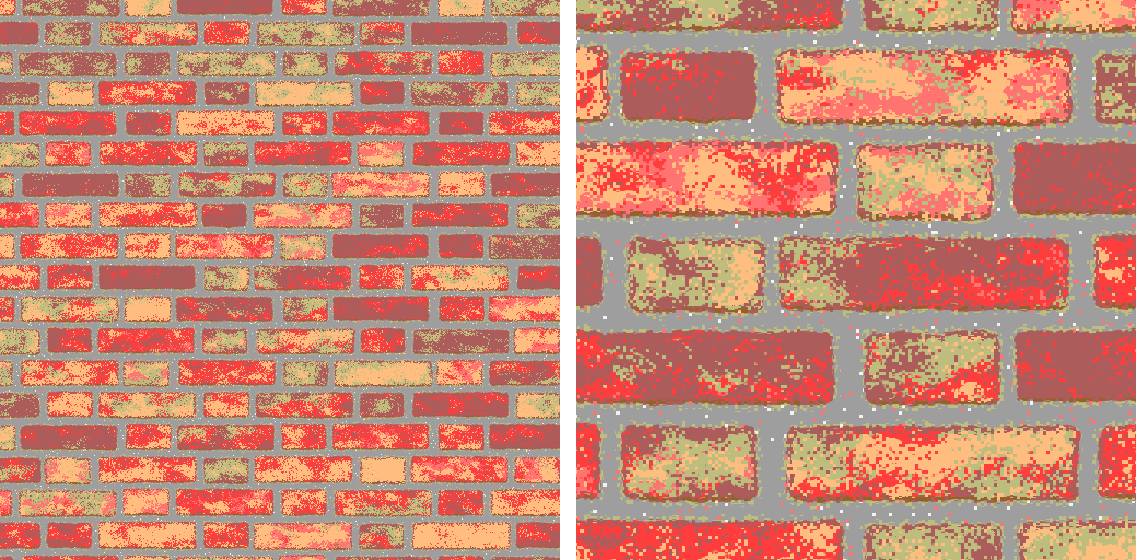
Left: the whole. Right: its middle third, enlarged.
Give the GLSL for this texture, as a Shadertoy shader.

```glsl
// Weathered brick wall in Flemish bond: long and short bricks alternate, rows shift by half a repeat.
// Each brick is a rounded box; a tone per brick plus layered sines and fine grain
// is split into a few flat paints, with crumbling edges and gritty mortar.

#define ACROSS 3.58         // long + short pairs across the canvas
#define LONG_HALF 0.310     // half length of a long brick, in repeats
#define SHORT_HALF 0.1445   // half length of a short brick, in repeats
#define HEIGHT_HALF 0.390   // half height of a brick, in rows
#define CORNER 0.006        // corner radius
#define WOBBLE 0.0011       // roughness of the outlines
#define GRAIN 512.0         // grains across the canvas
#define BLOTCH_SCALE 48.0   // density of the worn patches
#define DARK_LEVEL 0.36     // tones below this are dark
#define PALE_LEVEL 0.64     // tones above this are pale

const vec3 DARK   = vec3(0.68, 0.36, 0.36);
const vec3 RED    = vec3(1.00, 0.24, 0.24);
const vec3 PEACH  = vec3(1.00, 0.74, 0.50);
const vec3 OLIVE  = vec3(0.74, 0.74, 0.49);
const vec3 PINK   = vec3(1.00, 0.45, 0.44);
const vec3 BROWN  = vec3(0.58, 0.38, 0.16);
const vec3 MORTAR = vec3(0.62);

float hash(vec2 p) {
    vec3 q = fract(vec3(p.xyx) * 0.1031);
    q += dot(q, q.yzx + 33.33);
    return fract((q.x + q.y) * q.z);
}

// Layered, rotated sines, roughly -1 to 1
float blotch(vec2 q) {
    float sum = 0.0, amp = 0.5;
    for (int i = 0; i < 5; i++) {
        q = mat2(0.8, -0.6, 0.6, 0.8) * q * 1.7 + 1.3;
        sum += amp * sin(q.x + 1.5 * sin(q.y));
        amp *= 0.65;
    }
    return sum;
}

float roundBox(vec2 p, vec2 halfSize) {
    vec2 q = abs(p) - halfSize + CORNER;
    return length(max(q, 0.0)) + min(max(q.x, q.y), 0.0) - CORNER;
}

// Soft threshold between two paints
float above(float level, float value) {
    return smoothstep(level - 0.015, level + 0.015, value);
}

void mainImage(out vec4 fragColor, in vec2 fragCoord) {
    vec2 uv = fragCoord / iResolution.y;
    vec2 p = vec2(uv.x, 1.0 - uv.y);   // y runs down from the top

    // Rows grow slightly taller toward the bottom
    float v = 0.367 + p.y * (18.947 - 1.092 * p.y);
    float rowsPerUnit = 18.947 - 2.184 * p.y;
    float row = floor(v);

    // Long bricks sit on whole columns, short ones halfway between
    float u = p.x * ACROSS - 0.443 - 0.5 * mod(row, 2.0);
    float column = round(u);
    bool isShort = abs(u - column) > 0.5 * (0.5 + LONG_HALF - SHORT_HALF);
    if (isShort) column = floor(u) + 0.5;
    vec2 id = vec2(column * 2.0 + 20.0, row + 7.0);
    float rnd = hash(id), rndKind = hash(id + 51.7), rndShape = hash(id + 93.1);

    // Outline with small shifts, bows and crumbs
    vec2 cell = floor(uv * GRAIN);
    float grain = hash(cell), speck = hash(cell + 611.0);
    vec2 local = vec2((u - column) / ACROSS, (v - row - 0.5) / rowsPerUnit);
    local += (vec2(rndShape, rndKind) - 0.5) * vec2(0.006, 0.003);
    vec2 halfSize = vec2((isShort ? SHORT_HALF : LONG_HALF) / ACROSS, HEIGHT_HALF / rowsPerUnit);
    float d = roundBox(local, halfSize + (rnd - 0.5) * 0.002);
    d += WOBBLE * (blotch(p * 55.0) + 1.6 * (grain - 0.5));

    // Tone and kind of clay
    vec2 q = (local * vec2(0.7, 1.2)) * BLOTCH_SCALE + 40.0 * vec2(rnd, rndKind);
    float g = 2.0 * grain - 1.0;
    float patches = blotch(q);
    float tone = 0.15 + 0.7 * rnd + 0.27 * patches + 0.32 * g * g * g;
    tone += 0.14 * (p.y - 0.5) + (isShort ? 0.06 : -0.02);
    float kind = rndKind + 0.22 * blotch(q * 0.6 + 17.0) + 0.16 * (speck - 0.5);
    float oliveShare = 0.56 - 0.30 * p.y + (isShort ? 0.06 : 0.0);

    // Flat paints: dark, then red or olive, then peach with pink stains
    vec3 middle = mix(OLIVE, RED, above(oliveShare, kind));
    float stain = step(0.70, rndShape) * above(0.22, blotch(q * 1.2 + 31.0) + 0.4 * g);
    vec3 pale = mix(PEACH, PINK, stain);
    vec3 brick = mix(DARK, middle, above(DARK_LEVEL, tone));
    brick = mix(brick, pale, above(PALE_LEVEL, tone));

    // Burnt rim, browner along the lower edge
    float rim = smoothstep(-0.0055, -0.0005, d);
    float lower = smoothstep(0.0045, 0.0015, halfSize.y - local.y);
    vec3 rimColor = mix(DARK, BROWN, step(0.35, grain) * lower);
    brick = mix(brick, rimColor, step(speck, rim * (0.72 + 0.2 * lower)));

    // Mortar with dust beside the bricks and rare bright grit
    float dust = 0.5 * smoothstep(0.0045, 0.0, d);
    vec3 mortar = mix(MORTAR, OLIVE, step(speck, dust));
    mortar = mix(mortar, PINK, step(0.985, grain));
    mortar = mix(mortar, vec3(0.95), step(0.988, speck));

    float soft = 0.7 / iResolution.y;
    fragColor = vec4(mix(brick, mortar, smoothstep(-soft, soft, d)), 1.0);
}
```
